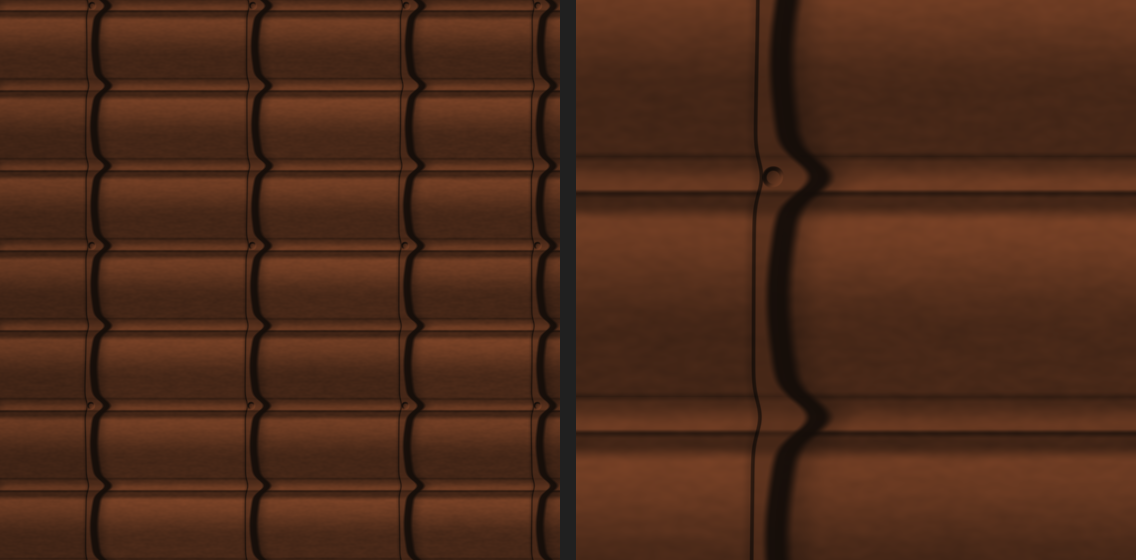
Left, the full canvas; right, a detail of the centre.
This texture is drawn by a Shadertoy shader. Its source:

```glsl
// Brown metal roof: rows of ribbed pans crossed by four uneven, wavy seams.
// Each row is a vertical shading profile; seams bulge to the right over every rib,
// with an overlap line, a soft gap shadow and screws on some of the ribs.

#define ROWS 7.0
#define ROW_OFFSET 0.013
#define BULGE 0.0180
#define BOW 0.0030
#define GAP_HALF 0.0068
#define LIP_WIDTH 0.0155
#define SCREW_RADIUS 0.0052
#define GRAIN 0.022
#define SHADOW_COLOR vec3(0.065, 0.043, 0.030)
#define LIT_COLOR vec3(0.460, 0.250, 0.145)

const float TAU = 6.2831853;
const float SEAMS[4] = float[4](0.169, 0.455, 0.729, 0.965);

float hash(vec2 p) {
    p = fract(p * vec2(0.1031, 0.1137));
    p += dot(p, p.yx + 33.33);
    return fract((p.x + p.y) * p.x * 43.7);
}

float gradientDot(vec2 cell, vec2 offset) {
    float angle = TAU * hash(cell + 17.0);
    return dot(vec2(cos(angle), sin(angle)), offset);
}

float gradientNoise(vec2 p) {
    vec2 i = floor(p), f = p - i;
    vec2 u = f * f * f * (f * (f * 6.0 - 15.0) + 10.0);
    vec2 e = vec2(1.0, 0.0);
    return mix(mix(gradientDot(i, f), gradientDot(i + e.xy, f - e.xy), u.x),
               mix(gradientDot(i + e.yx, f - e.yx), gradientDot(i + e.xx, f - e.xx), u.x), u.y);
}

// Soft dark or bright line of the given half width around zero
float line(float d, float halfWidth, float blur) {
    return 1.0 - smoothstep(halfWidth - blur, halfWidth + blur, abs(d));
}

// Brightness down one row: v is 0 at the top of the rib, 1 at the foot of the pan
float rowProfile(float v, float blur) {
    float rib = mix(0.29, 0.42, smoothstep(0.02, 0.12, v));
    float pan = mix(0.455, 0.275, smoothstep(0.25, 0.76, v));
    float tone = mix(0.265, pan, smoothstep(0.20, 0.275, v));
    tone = mix(rib, tone, smoothstep(0.135 - blur, 0.15 + blur, v));
    tone *= 1.0 - 0.35 * line(v - 0.153, 0.010, 0.010 + blur);
    float crease = abs(fract(v + 0.5) - 0.5);
    return tone * (1.0 - 0.30 * line(crease, 0.010, 0.014 + blur));
}

void mainImage(out vec4 fragColor, in vec2 fragCoord) {
    vec2 p = fragCoord / iResolution.y;
    float px = 1.0 / iResolution.y;
    float x = fract(p.x);
    float down = (1.0 - p.y) * ROWS + ROW_OFFSET;
    float row = mod(floor(down), ROWS);
    float v = fract(down);

    // Nearest seam and the column this point belongs to
    float base = 1.0, column = 0.0, seamId = 0.0;
    float fromRib = fract(v - 0.085 + 0.5) - 0.5;
    float bump = exp(-pow(fromRib / 0.095, 2.0));
    float shift = BULGE * bump + BOW * (cos(TAU * fromRib) + 0.4);
    for (int i = 0; i < 4; i++) {
        float d = fract(x - SEAMS[i] + 0.5) - 0.5;
        if (abs(d) < abs(base)) { base = d; seamId = float(i); }
        column += step(SEAMS[i] + shift, x);
    }
    column = mod(column, 4.0);
    float jitter = 0.004 * gradientNoise(vec2(seamId * 7.3, down * 0.7));
    base -= jitter;
    float gap = base - shift;

    // Pan and rib shading with mild wear along the metal
    float ripple = 0.016 * gradientNoise(vec2(p.x * 14.0, down * 2.0));
    float softV = v + ripple * smoothstep(0.2, 0.3, v) * (1.0 - smoothstep(0.8, 0.95, v));
    float tone = rowProfile(softV, px * ROWS * 0.6);
    float gain = 0.95 + 0.08 * hash(vec2(column * 5.0 + 3.0, row * 3.0 + 1.0));
    gain -= 0.07 * step(column, 0.5);
    tone *= gain;
    tone += GRAIN * gradientNoise(p * vec2(35.0, 130.0));
    tone += GRAIN * 0.8 * gradientNoise(p * vec2(120.0, 210.0));

    // Lip left of the gap, bounded by a thin overlap line
    float overlap = base + LIP_WIDTH - 0.004 * bump;
    float lip = smoothstep(-px, px, overlap) * step(gap, 0.0);
    tone = mix(tone, mix(0.29, tone, 0.55), lip);
    tone *= 1.0 - 0.14 * line(overlap + 0.002, 0.002, 0.003);
    tone *= 1.0 - 0.55 * line(overlap, 0.0011, px);

    // Gap shadow: crisp on the left, fading over the next sheet
    float fade = smoothstep(0.0, 0.030, gap);
    tone *= mix(1.0, mix(0.72, 1.0, fade), step(0.0, gap));
    float edgeLeft = smoothstep(-GAP_HALF - 0.002, -GAP_HALF + 0.004, gap);
    float edgeRight = 1.0 - smoothstep(GAP_HALF - 0.003, GAP_HALF + 0.005, gap);
    tone = mix(tone, 0.08, 0.95 * edgeLeft * edgeRight);

    // Screws on rows 0, 3 and 5
    float hasScrew = step(mod(row * 3.0, ROWS), 2.5);
    vec2 q = vec2(base + 0.0045, (0.085 - v) / ROWS);
    float r = length(q);
    float head = hasScrew * (1.0 - smoothstep(SCREW_RADIUS, SCREW_RADIUS + 2.0 * px, r));
    tone = mix(tone, 0.30 + 16.0 * (q.x - q.y), head);
    float rim = line(r - SCREW_RADIUS, 0.0013, px) * smoothstep(-0.006, 0.004, q.y - q.x);
    tone *= 1.0 - 0.6 * hasScrew * rim;

    float light = (tone - SHADOW_COLOR.r) / (LIT_COLOR.r - SHADOW_COLOR.r);
    fragColor = vec4(mix(SHADOW_COLOR, LIT_COLOR, clamp(light, 0.0, 1.1)), 1.0);
}
```
